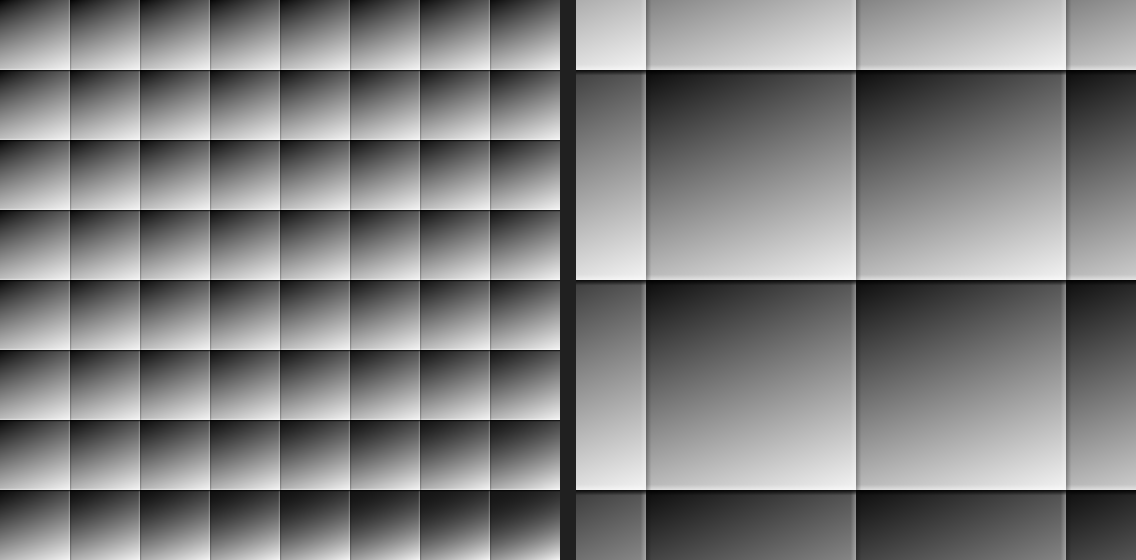
Left: the whole. Right: its middle third, enlarged.
Give the GLSL for this pattern, as a WebGL 1 fragment shader.

```glsl
precision highp float;
// An 8 by 8 grid of grey tiles, each shaded from a dark top left to a light
// bottom right corner. The tone curve bends gently across the grid and sharply
// in the last row; soft dark and light seams sharpen the joints.

uniform vec2 u_resolution;

const float TILES = 8.0;
const float BLACK_FIRST = 0.0;     // darkest tone of the top left tile
const float BLACK_LAST = 0.085;    // darkest tone of the bottom right tile
const float WHITE = 0.955;
const float RISE_X = 0.32;         // tone gained along the top edge
const float RISE_Y = 0.76;         // tone gained along the left edge
const float CURVE_FIRST = 0.86;    // exponent at the top left
const float CURVE_LAST = 1.14;     // exponent at the bottom right
const float LAST_ROW_CURVE = 0.20; // extra exponent in the last row
const float LAST_TILE_CURVE = 0.75;// extra exponent towards its right end
const float LAST_ROW_FALLOFF = 8.0;
const float SEAM_WIDTH = 0.026;    // in tiles, fading to nothing
const vec2 SEAM_DARK = vec2(0.28, 0.85);  // left, top
const vec2 SEAM_LIGHT = vec2(0.28, 0.45); // right, bottom
const int SAMPLES = 3;             // per axis, for smooth edges

// Smooth gradient inside one tile; both vectors run rightwards and downwards.
float tileTone(vec2 local, vec2 place) {
  float rise = RISE_X * local.x + RISE_Y * local.y
             + (1.0 - RISE_X - RISE_Y) * local.x * local.y;
  float across = 0.5 * (place.x + place.y);
  float lastRow = pow(place.y, LAST_ROW_FALLOFF);
  float curve = mix(CURVE_FIRST, CURVE_LAST, across)
              + lastRow * (LAST_ROW_CURVE + LAST_TILE_CURVE * place.x);
  float black = mix(BLACK_FIRST, BLACK_LAST, across);
  return mix(black, WHITE, pow(clamp(rise, 0.0, 1.0), curve));
}

// Dark lines after each inner joint and light lines before it, both fading.
float addSeams(float tone, vec2 local, vec2 cell) {
  vec2 hasBefore = step(0.5, cell);
  vec2 hasAfter = step(cell, vec2(TILES - 1.5));
  vec2 nearStart = clamp(1.0 - local / SEAM_WIDTH, 0.0, 1.0);
  vec2 nearEnd = clamp(1.0 - (1.0 - local) / SEAM_WIDTH, 0.0, 1.0);
  vec2 light = nearEnd * hasAfter * SEAM_LIGHT;
  vec2 dark = nearStart * hasBefore * SEAM_DARK;
  tone = mix(tone, 1.0, max(light.x, light.y));
  return tone * (1.0 - max(dark.x, dark.y));
}

float gridTone(vec2 uv) {
  vec2 grid = clamp(vec2(uv.x, 1.0 - uv.y), 0.0, 0.99999) * TILES;
  vec2 cell = floor(grid);
  vec2 local = fract(grid);
  return addSeams(tileTone(local, cell / (TILES - 1.0)), local, cell);
}

void main() {
  // Average a small block of samples within the pixel.
  float tone = 0.0;
  for (int j = 0; j < SAMPLES; j++) {
    for (int i = 0; i < SAMPLES; i++) {
      vec2 offset = (vec2(float(i), float(j)) + 0.5) / float(SAMPLES) - 0.5;
      tone += gridTone((gl_FragCoord.xy + offset) / u_resolution);
    }
  }
  gl_FragColor = vec4(vec3(tone / float(SAMPLES * SAMPLES)), 1.0);
}
```
